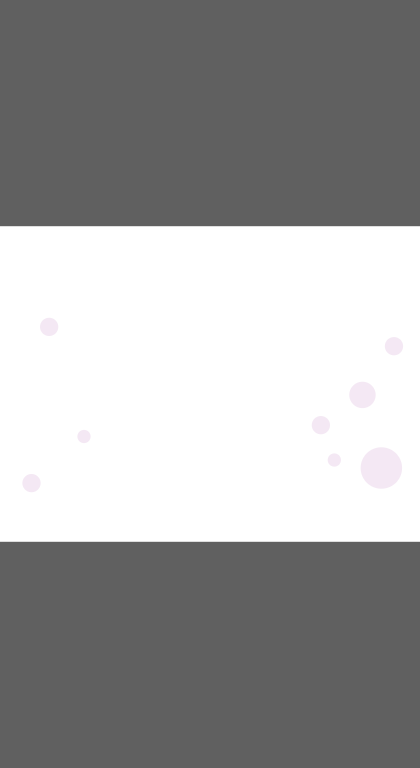
A Shadertoy shader for this background:

```glsl
// Pale lilac dots scattered on a white band between two grey panels.

const vec3 GREY  = vec3(0.376);
const vec3 WHITE = vec3(1.0);
const vec3 LILAC = vec3(0.955, 0.91, 0.955);

const float BAND_HALF_HEIGHT = 0.3757;
const int DOT_COUNT = 8;

// Dots as centre x, centre y and radius, in canvas widths from the middle
const vec3 DOTS[DOT_COUNT] = vec3[DOT_COUNT](
    vec3(-0.383,  0.136, 0.0217),
    vec3(-0.300, -0.125, 0.0157),
    vec3(-0.425, -0.236, 0.0217),
    vec3( 0.438,  0.090, 0.0217),
    vec3( 0.363, -0.026, 0.0314),
    vec3( 0.264, -0.098, 0.0217),
    vec3( 0.296, -0.181, 0.0157),
    vec3( 0.408, -0.200, 0.0493)
);

float circleDistance(vec2 p, vec2 centre, float radius) {
    return length(p - centre) - radius;
}

float bandDistance(vec2 p, float halfHeight) {
    return abs(p.y) - halfHeight;
}

// Antialiased coverage of a signed distance, one pixel wide
float coverage(float dist, float pixel) {
    return clamp(0.5 - dist / pixel, 0.0, 1.0);
}

void mainImage(out vec4 fragColor, in vec2 fragCoord) {
    vec2 p = (fragCoord - 0.5 * iResolution.xy) / iResolution.x;
    float pixel = 1.0 / iResolution.x;

    // White band across the grey
    vec3 color = mix(GREY, WHITE, coverage(bandDistance(p, BAND_HALF_HEIGHT), pixel));

    // Nearest dot
    float dotDistance = 1.0;
    for (int i = 0; i < DOT_COUNT; i++) {
        dotDistance = min(dotDistance, circleDistance(p, DOTS[i].xy, DOTS[i].z));
    }
    color = mix(color, LILAC, coverage(dotDistance, pixel));

    fragColor = vec4(color, 1.0);
}
```
